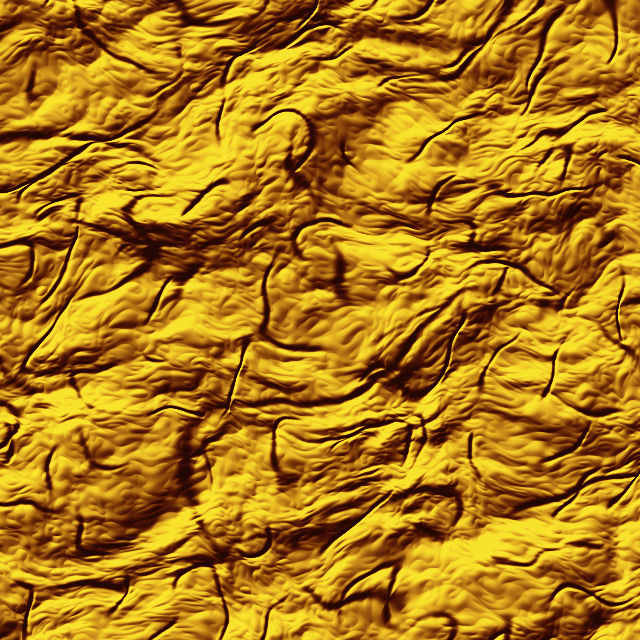
A WebGL 2 fragment shader for this texture:

```glsl
#version 300 es
precision highp float;
// Crumpled gold foil: puffy folds, dark broken creases and fine wrinkles under raking light.

uniform vec2 u_resolution;
out vec4 fragColor;

// Relief
const float GRAIN_TILT = 0.22;       // direction of the long folds, radians
const float GRAIN_STRETCH = 0.62;    // below 1 lengthens folds along the grain
const int FOLD_LAYERS = 5;
const float FOLD_FREQ = 4.2;
const float FOLD_SLOPE = 0.58;
const float FOLD_ROUNDING = 0.035;
const float WARP_LARGE = 0.055;
const float WARP_SMALL = 0.011;

// Creases
const int CREASE_LAYERS = 3;
const float CREASE_FREQ = 3.0;
const float CREASE_WIDTH = 0.0075;
const float CREASE_DEPTH = 0.010;
const float CREASE_SHADE = 1.5;

// Lighting
const vec2 LIGHT_DIR = vec2(-0.5, 0.866);
const float SLOPE_STEP = 0.002;
const float CONTRAST = 2.15;
const float EXPOSURE = 0.16;

// Gold tones from shadow to glint, and the brightness rank of each
const int TONES = 6;
const vec3 GOLD[TONES] = vec3[TONES](
  vec3(0.27, 0.06, 0.02), vec3(0.46, 0.20, 0.03), vec3(0.63, 0.37, 0.06),
  vec3(0.79, 0.55, 0.10), vec3(0.91, 0.72, 0.14), vec3(0.97, 0.89, 0.17));
const float RANK[TONES] = float[TONES](0.075, 0.235, 0.42, 0.61, 0.78, 0.94);

mat2 rotation(float angle) {
  float c = cos(angle), s = sin(angle);
  return mat2(c, -s, s, c);
}

// Unit gradient at a lattice point
vec2 latticeGradient(ivec2 cell) {
  uvec2 k = uvec2(cell + 4096);
  uint h = k.x * 1597334677u ^ k.y * 3812015801u;
  h = (h ^ (h >> 15)) * 2246822519u;
  h = (h ^ (h >> 13)) * 3266489917u;
  h ^= h >> 16;
  float angle = float(h & 65535u) / 65536.0 * 6.28319;
  return vec2(cos(angle), sin(angle));
}

float gradientNoise(vec2 p) {
  ivec2 i = ivec2(floor(p));
  vec2 f = fract(p);
  vec2 u = f * f * f * (f * (f * 6.0 - 15.0) + 10.0);
  float a = dot(latticeGradient(i), f);
  float b = dot(latticeGradient(i + ivec2(1, 0)), f - vec2(1, 0));
  float c = dot(latticeGradient(i + ivec2(0, 1)), f - vec2(0, 1));
  float d = dot(latticeGradient(i + ivec2(1, 1)), f - vec2(1, 1));
  return mix(mix(a, b, u.x), mix(c, d, u.x), u.y);
}

vec2 noisePair(vec2 p) {
  return vec2(gradientNoise(p), gradientNoise(p + vec2(37.3, 81.7)));
}

// Bends the plane so that folds turn jagged
vec2 crumple(vec2 p) {
  p += WARP_LARGE * noisePair(p * 4.5 + 11.0);
  return p + WARP_SMALL * noisePair(p * 21.0 + 5.0);
}

// Strength of the broken crease lines, 0 to 1
float creases(vec2 p) {
  float strength = 0.0;
  float freq = CREASE_FREQ;
  for (int i = 0; i < CREASE_LAYERS; i++) {
    float layer = float(i);
    vec2 q = rotation(GRAIN_TILT + 0.5 * (layer - 1.0)) * p;
    q = q * vec2(GRAIN_STRETCH, 1.0) * freq + 19.7 * layer + 3.1;
    float width = CREASE_WIDTH * freq * 0.8 / (1.0 + 0.35 * layer);
    float line = gradientNoise(q) / width;
    float presence = smoothstep(-0.12, 0.22, gradientNoise(q * 1.4 + 53.0));
    strength = max(strength, presence * exp(-line * line));
    freq *= 1.9;
  }
  return strength;
}

// Rounded folds meeting in sharp valleys, each layer finer than the last
float folds(vec2 p) {
  float height = 0.0;
  float freq = FOLD_FREQ;
  for (int i = 0; i < FOLD_LAYERS; i++) {
    float layer = float(i);
    vec2 q = rotation(GRAIN_TILT * (1.0 - 0.3 * layer)) * p;
    float n = gradientNoise(q * vec2(GRAIN_STRETCH, 1.0) * freq + 27.4 * layer);
    height += FOLD_SLOPE / freq * sqrt(n * n + FOLD_ROUNDING * FOLD_ROUNDING);
    freq *= 2.03;
  }
  return height;
}

// Returns height and crease strength
vec2 foil(vec2 p) {
  vec2 q = crumple(p);
  float crease = creases(q);
  return vec2(folds(q) - CREASE_DEPTH * crease, crease);
}

vec3 goldRamp(float rank) {
  vec3 color = GOLD[0] * mix(0.5, 1.0, smoothstep(0.0, RANK[0], rank));
  for (int i = 1; i < TONES; i++) {
    color = mix(color, GOLD[i], clamp((rank - RANK[i - 1]) / (RANK[i] - RANK[i - 1]), 0.0, 1.0));
  }
  return color;
}

void main() {
  vec2 p = gl_FragCoord.xy / min(u_resolution.x, u_resolution.y);
  vec2 here = foil(p);
  vec2 towardLight = foil(p + LIGHT_DIR * SLOPE_STEP);
  float light = (here.x - towardLight.x) / SLOPE_STEP - CREASE_SHADE * here.y + EXPOSURE;
  float rank = 1.0 / (1.0 + exp(-CONTRAST * light));
  fragColor = vec4(goldRamp(rank), 1.0);
}
```
